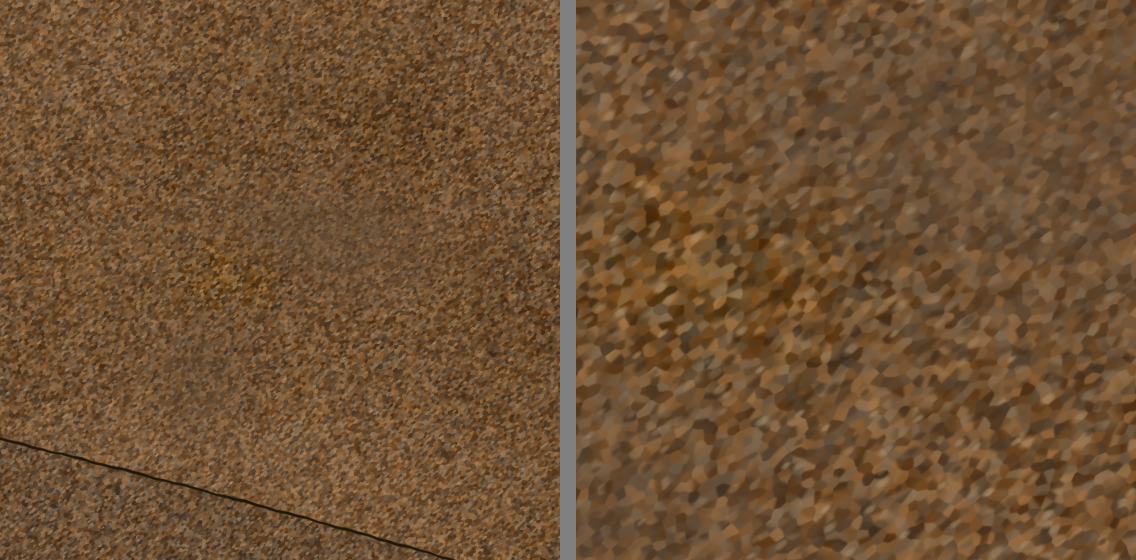
Left, the full canvas; right, a detail of the centre.
This texture is drawn by a Shadertoy shader. Its source:

```glsl
// Weathered brown stone floor: fine slanted grit over soft stains, cut by one thin joint.
// Smooth cellular noise makes the grit, scattered ellipses the flecks and pits,
// and warped layered sines the cloudy stains.

const vec3 STONE_BROWN  = vec3(0.443, 0.320, 0.200);
const vec3 STONE_DARK   = vec3(0.375, 0.258, 0.140);
const vec3 STONE_PALE   = vec3(0.495, 0.365, 0.245);
const vec3 STONE_GREY   = vec3(0.405, 0.305, 0.213);
const vec3 STONE_OCHRE  = vec3(0.470, 0.320, 0.130);
const vec3 FLECK_COLOR  = vec3(0.690, 0.590, 0.460);
const vec3 PIT_COLOR    = vec3(0.200, 0.140, 0.085);
const vec3 JOINT_COLOR  = vec3(0.105, 0.075, 0.035);
const vec3 MOSS_COLOR   = vec3(0.290, 0.240, 0.090);

const float GRAIN_ANGLE    = 0.65;
const vec2  GRAIN_STRETCH  = vec2(0.82, 1.15);
const float FINE_CELLS     = 185.0;
const float COARSE_CELLS   = 85.0;
const float FLECK_CELLS    = 95.0;
const float FINE_CONTRAST  = 0.125;
const float COARSE_CONTRAST = 0.045;
const float HUE_CONTRAST   = 0.045;
const float FLECK_CHANCE   = 0.17;
const float PIT_CHANCE     = 0.16;

const float JOINT_START = 0.216;   // height at the left edge
const float JOINT_SLOPE = -0.243;
const float JOINT_BEND  = -0.030;
const float JOINT_HALF_WIDTH = 0.0017;

vec3 hash3(vec2 p) {
    vec3 q = fract(p.xyx * vec3(0.1031, 0.1030, 0.0973));
    q += dot(q, q.yxz + 33.33);
    return fract((q.xxy + q.yzz) * q.zyx);
}

mat2 rotation(float a) {
    return mat2(cos(a), -sin(a), sin(a), cos(a));
}

// Smooth cellular noise: x is brightness, y is hue, both from -1 to 1.
vec2 grit(vec2 p) {
    vec2 cell = floor(p), tone = vec2(0.0);
    float total = 0.0;
    for (int j = -1; j <= 1; j++)
    for (int i = -1; i <= 1; i++) {
        vec2 id = cell + vec2(i, j);
        vec3 h = hash3(id + 400.0);
        vec2 d = id + h.xy - p;
        float weight = exp(-9.0 * dot(d, d));
        tone += weight * (2.0 * vec2(h.z, hash3(id + 731.0).x) - 1.0);
        total += weight;
    }
    return tone / total;
}

// Coverage of sparse oval specks, one candidate per cell.
float specks(vec2 p, float chance, float seed) {
    vec2 cell = floor(p);
    float cover = 0.0;
    for (int j = -1; j <= 1; j++)
    for (int i = -1; i <= 1; i++) {
        vec2 id = cell + vec2(i, j) + seed;
        vec3 h = hash3(id), shape = hash3(id + 157.0);
        vec2 d = (cell + vec2(i, j) + h.xy - p) * vec2(0.8, 1.2);
        float radius = mix(0.18, 0.40, shape.x * shape.x);
        float spot = 1.0 - smoothstep(radius * 0.35, radius + 0.12, length(d));
        cover = max(cover, spot * step(h.z, chance) * mix(0.4, 1.0, shape.y));
    }
    return cover;
}

// Warped layered sines, roughly -1 to 1.
float clouds(vec2 p) {
    float sum = 0.0, amp = 0.6;
    for (int i = 0; i < 5; i++) {
        p = rotation(0.9) * p + 0.7 * sin(p.yx * 0.8 + float(i) * 1.7);
        sum += amp * sin(p.x) * sin(p.y);
        p *= 1.9;
        amp *= 0.68;
    }
    return sum;
}

// Soft oval area.
float patchMask(vec2 uv, vec2 center, vec2 radius) {
    vec2 d = (uv - center) / radius;
    return exp(-dot(d, d));
}

void mainImage(out vec4 fragColor, in vec2 fragCoord) {
    vec2 uv = fragCoord / iResolution.xy;
    float stain = clouds(uv * 9.0 + 2.0);
    vec2 warped = uv + 0.025 * vec2(stain, clouds(uv * 8.0 + 15.0));

    // Broad stains
    float dark = patchMask(warped, vec2(0.70, 0.77), vec2(0.10, 0.17))
               + 0.6 * patchMask(warped, vec2(0.42, 0.76), vec2(0.16, 0.12))
               + 0.5 * patchMask(warped, vec2(0.90, 0.42), vec2(0.14, 0.25));
    float pale = patchMask(warped, vec2(0.20, 0.22), vec2(0.30, 0.08))
               + 0.7 * patchMask(warped, vec2(0.62, 0.14), vec2(0.30, 0.10))
               + 0.7 * patchMask(warped, vec2(0.92, 0.90), vec2(0.16, 0.14))
               + 0.5 * patchMask(warped, vec2(0.15, 0.88), vec2(0.22, 0.18));
    float quiet = patchMask(warped, vec2(0.60, 0.57), vec2(0.22, 0.09))
                + 0.8 * patchMask(warped, vec2(0.36, 0.32), vec2(0.09, 0.10));
    float ochre = patchMask(warped, vec2(0.40, 0.49), vec2(0.08, 0.05));
    vec3 color = mix(STONE_BROWN, STONE_DARK, clamp(0.7 * dark, 0.0, 1.0));
    color = mix(color, STONE_PALE, clamp(0.75 * pale, 0.0, 1.0));
    color = mix(color, STONE_GREY, clamp(0.8 * quiet, 0.0, 1.0));
    color = mix(color, STONE_OCHRE, 0.6 * ochre);
    color *= 1.0 + 0.05 * stain;

    // Joint geometry; the slab below it is greyer
    float jointY = JOINT_START + uv.x * (JOINT_SLOPE + JOINT_BEND * uv.x);
    jointY += 0.0007 * sin(uv.x * 61.0) + 0.0005 * sin(uv.x * 173.0 + 1.0);
    float jointDist = (uv.y - jointY) * 0.966;
    float pixel = 1.0 / iResolution.y;
    float below = 1.0 - smoothstep(-pixel, pixel, jointDist);
    color = mix(color, STONE_GREY, 0.75 * below);

    // Grit, flecks and pits
    vec2 p = rotation(GRAIN_ANGLE) * uv * GRAIN_STRETCH;
    vec2 fine = grit(p * FINE_CELLS), coarse = grit(p * COARSE_CELLS + 37.0);
    float strength = 1.0 - 0.45 * clamp(quiet, 0.0, 1.0) + 0.35 * ochre;
    float light = FINE_CONTRAST * fine.x + COARSE_CONTRAST * coarse.x;
    color += strength * light * vec3(1.0, 0.87, 0.70);
    color += strength * HUE_CONTRAST * (fine.y + 0.5 * coarse.y) * vec3(0.7, -0.1, -0.8);
    float pits = specks(p * FLECK_CELLS + 11.0, PIT_CHANCE, 900.0);
    float flecks = specks(p * FLECK_CELLS, FLECK_CHANCE, 300.0);
    color = mix(color, PIT_COLOR, 0.50 * strength * pits);
    color = mix(color, FLECK_COLOR, 0.58 * strength * flecks);

    // Dark joint with a mossy rim
    float halfWidth = JOINT_HALF_WIDTH * (1.0 + 0.25 * sin(uv.x * 47.0) * sin(uv.x * 19.0));
    float rim = 1.0 - smoothstep(halfWidth, halfWidth * 2.6, abs(jointDist));
    float joint = 1.0 - smoothstep(halfWidth - 0.5 * pixel, halfWidth + pixel, abs(jointDist));
    color = mix(color, MOSS_COLOR, 0.5 * rim);
    color = mix(color, JOINT_COLOR, 0.92 * joint);

    fragColor = vec4(clamp(color, 0.0, 1.0), 1.0);
}
```
